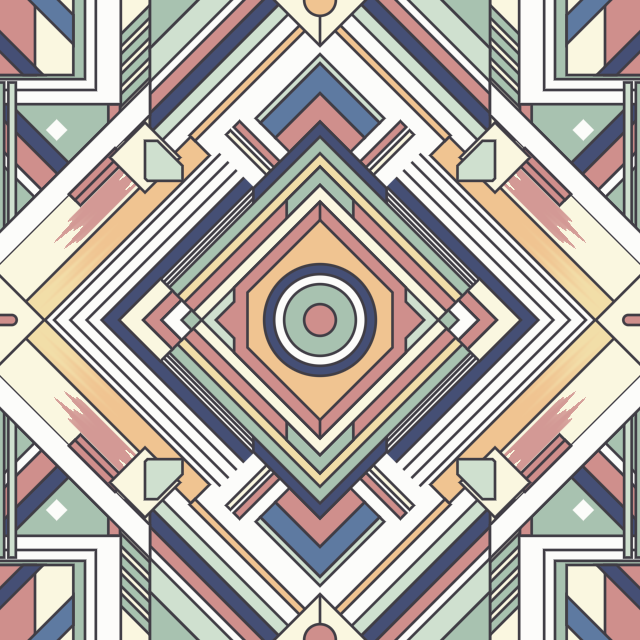
This pattern is drawn by a Shadertoy shader. Its source:

```glsl
const float HALF = 3.84;      // half a repeat, in layout units
const float INK_WIDTH = 0.016;
const float DIAG = 0.7071;
const vec3 INK = vec3(0.25, 0.24, 0.27);
const vec3 NAVY = vec3(0.27, 0.31, 0.46);
const vec3 BLUE = vec3(0.37, 0.48, 0.63);
const vec3 GREEN = vec3(0.66, 0.76, 0.69);
const vec3 PALE = vec3(0.81, 0.88, 0.81);
const vec3 CREAM = vec3(0.98, 0.97, 0.88);
const vec3 WHITE = vec3(0.99, 0.99, 0.98);
const vec3 PINK = vec3(0.81, 0.56, 0.55);
const vec3 PEACH = vec3(0.94, 0.77, 0.57);
const vec3 YELLOW = vec3(0.95, 0.87, 0.66);

float span(float v, float lo, float hi) { return max(lo - v, v - hi); }
float slant(float v, float lo, float hi) { return DIAG * span(v, lo, hi); }

void fill(inout vec3 col, float dist, vec3 tint, float aa) {
    col = mix(col, tint, 1.0 - smoothstep(-aa, aa, dist));
}

// Filled shape with an ink outline
void paint(inout vec3 col, float dist, vec3 tint, float aa) {
    fill(col, dist, tint, aa);
    fill(col, abs(dist) - INK_WIDTH, INK, aa);
}

// Angular panels and nested frames around the corners
void corners(inout vec3 col, vec2 p, float s, float d, float aa) {
    vec2 c = HALF - p;
    float panel = max(DIAG * (4.9 - s), 2.4 - p.x);
    paint(col, panel, GREEN, aa);
    paint(col, max(panel, slant(d, -1.4, -1.13)), NAVY, aa);
    paint(col, max(panel, slant(d, -1.78, -1.4)), PINK, aa);
    paint(col, max(panel, slant(d, -1.95, -1.78)), WHITE, aa);
    fill(col, DIAG * (abs(p.x - 3.16) + abs(p.y - 2.28) - 0.13), WHITE, aa);
    float column = max(span(p.x, 2.04, 2.4), DIAG * (4.05 - s));
    paint(col, column, CREAM, aa);
    for (int i = 0; i < 4; i++) {
        float start = 4.95 + 0.24 * float(i);
        paint(col, max(column, slant(s, start, start + 0.15)), GREEN, aa);
    }
    paint(col, max(span(p.x, 2.4, 2.54), span(p.y, 2.35, 2.59)), PINK, aa);
    paint(col, max(c.x - 1.45, c.y - 1.25), WHITE, aa);
    paint(col, max(c.x - 1.15, c.y - 1.08), WHITE, aa);
    paint(col, max(c.x - 1.02, c.y - 0.95), GREEN, aa);
    float window = max(c.x - 0.88, c.y - 0.9);
    paint(col, window, CREAM, aa);
    paint(col, max(window, c.x - 0.42), PINK, aa);
    paint(col, max(window, slant(c.y - c.x, 0.38, 0.62)), NAVY, aa);
    paint(col, max(window, slant(c.x - c.y, 0.35, 0.7)), BLUE, aa);
    float strip = span(p.y, 0.5, 2.85);
    paint(col, max(strip, span(c.x, 0.1, 0.19)), PALE, aa);
    paint(col, max(strip, c.x - 0.05), GREEN, aa);
}

// Diagonal rays, with a dry wash fading toward the side tips
void rays(inout vec3 col, vec2 p, float s, float d, float aa) {
    float high = p.x - 2.04;
    paint(col, max(high, DIAG * (5.3 - s)), GREEN, aa);
    paint(col, max(high, slant(s, 4.9, 5.3)), PALE, aa);
    paint(col, max(high, slant(s, 4.52, 4.75)), PINK, aa);
    paint(col, max(high, slant(s, 4.28, 4.52)), NAVY, aa);
    paint(col, max(high, slant(s, 4.05, 4.28)), PALE, aa);
    float low = 2.04 - p.x;
    paint(col, max(low, slant(s, 4.5, 4.9)), WHITE, aa);
    float streak = 0.22 * sin(s * 31.0) + 0.12 * sin(s * 67.0 + 2.0 * d);
    float fade = smoothstep(-3.1, -1.5, d + streak);
    fill(col, max(DIAG * (d + 0.2), slant(s, 3.75, 4.5)), CREAM, aa);
    float wash = max(slant(s, 3.82, 4.22), slant(d + streak, -1.95, -0.45));
    fill(col, wash, mix(CREAM, PINK, 0.3 + 0.6 * fade), aa);
    paint(col, max(DIAG * (d - 0.65), slant(s, 3.3, 3.75)), mix(YELLOW, PEACH, fade), aa);
    paint(col, max(DIAG * (0.65 - d), slant(s, 3.65, 3.78)), PEACH, aa);
    paint(col, max(slant(s, 4.25, 4.52), slant(d, -1.5, -0.4)), PINK, aa);
    paint(col, max(slant(s, 4.38, 4.52), slant(d, -1.5, -0.4)), PINK, aa);
    // Folded joint
    paint(col, DIAG * (abs(p.x - 2.1) + abs(p.y - 1.95) - 0.42), CREAM, aa);
    float fold = max(span(p.x, 1.65, 2.1), span(p.y, 1.67, 2.15));
    paint(col, max(fold, slant(d, -0.4, 0.2)), PALE, aa);
}

// Concentric diamond stripes with blocks over the points
void diamonds(inout vec3 col, vec2 p, float s, float d, float aa) {
    for (int i = 0; i < 3; i++)
        paint(col, DIAG * (s - 3.19 + 0.195 * float(i)), WHITE, aa);
    paint(col, slant(s, 2.4, 2.62), NAVY, aa);
    paint(col, slant(s, 2.26, 2.33), WHITE, aa);
    fill(col, max(DIAG * (0.8 - d), slant(s, 2.38, 3.45)), WHITE, aa);
    float crown = DIAG * (1.65 - d);
    paint(col, max(crown, slant(s, 3.08, 3.19)), PALE, aa);
    paint(col, max(crown, slant(s, 2.72, 3.08)), BLUE, aa);
    paint(col, max(crown, slant(s, 2.38, 2.72)), PINK, aa);
    float tab = max(slant(s, 2.38, 3.35), p.x - 1.26);
    paint(col, max(tab, slant(d, 1.28, 1.42)), PINK, aa);
    paint(col, max(tab, slant(d, 1.1, 1.2)), CREAM, aa);
    paint(col, max(p.x - 0.8, DIAG * (s - 2.38)), NAVY, aa);
    paint(col, DIAG * (s - 2.2), GREEN, aa);
    paint(col, DIAG * (s - 2.0), YELLOW, aa);
    paint(col, DIAG * (s - 1.84), PINK, aa);
    paint(col, max(p.x - 0.4, slant(s, 1.62, 1.84)), GREEN, aa);
    float side = DIAG * (d + 1.42);
    paint(col, max(side, slant(s, 2.12, 2.41)), CREAM, aa);
    paint(col, max(side, slant(s, 1.9, 2.12)), PINK, aa);
    paint(col, max(side, slant(s, 1.62, 1.9)), WHITE, aa);
    paint(col, DIAG * (s - 1.62), CREAM, aa);
    paint(col, DIAG * (s - 1.42), PALE, aa);
    paint(col, DIAG * (abs(p.x - 1.54) + p.y - 0.12), GREEN, aa);
}

void medallion(inout vec3 col, vec2 p, float s, float aa) {
    float shield = max(DIAG * (s - 1.42), p.x - 1.03);
    paint(col, min(shield, DIAG * (s - 1.25)), PINK, aa);
    paint(col, max(DIAG * (s - 1.2), p.x - 0.87), PEACH, aa);
    fill(col, max(p.x - INK_WIDTH, span(p.y, 1.18, 1.42)), INK, aa);
    float r = length(p);
    paint(col, r - 0.67, NAVY, aa);
    paint(col, r - 0.55, WHITE, aa);
    paint(col, r - 0.43, GREEN, aa);
    paint(col, r - 0.19, PINK, aa);
}

// Half ornaments that join across the repeat edges
void seams(inout vec3 col, vec2 p, vec3 dotTint, float aa) {
    vec2 c = HALF - p;
    paint(col, DIAG * (p.x + c.y - 0.55), CREAM, aa);
    fill(col, max(p.x - INK_WIDTH, span(c.y, 0.19, 0.55)), INK, aa);
    paint(col, length(vec2(p.x, c.y)) - 0.19, dotTint, aa);
    paint(col, DIAG * (c.x + p.y - 0.53), CREAM, aa);
    paint(col, length(vec2(max(c.x - 0.14, 0.0), p.y)) - 0.06, PINK, aa);
}

void mainImage(out vec4 fragColor, in vec2 fragCoord) {
    vec2 tile = (fract(fragCoord / iResolution.y) * 2.0 - 1.0) * HALF;
    vec2 p = abs(tile);
    float aa = 1.5 * HALF / iResolution.y;
    float s = p.x + p.y, d = p.y - p.x;
    vec3 col = WHITE;
    corners(col, p, s, d, aa);
    rays(col, p, s, d, aa);
    diamonds(col, p, s, d, aa);
    medallion(col, p, s, aa);
    seams(col, p, tile.y > 0.0 ? PEACH : PINK, aa);
    fragColor = vec4(col, 1.0);
}
```
